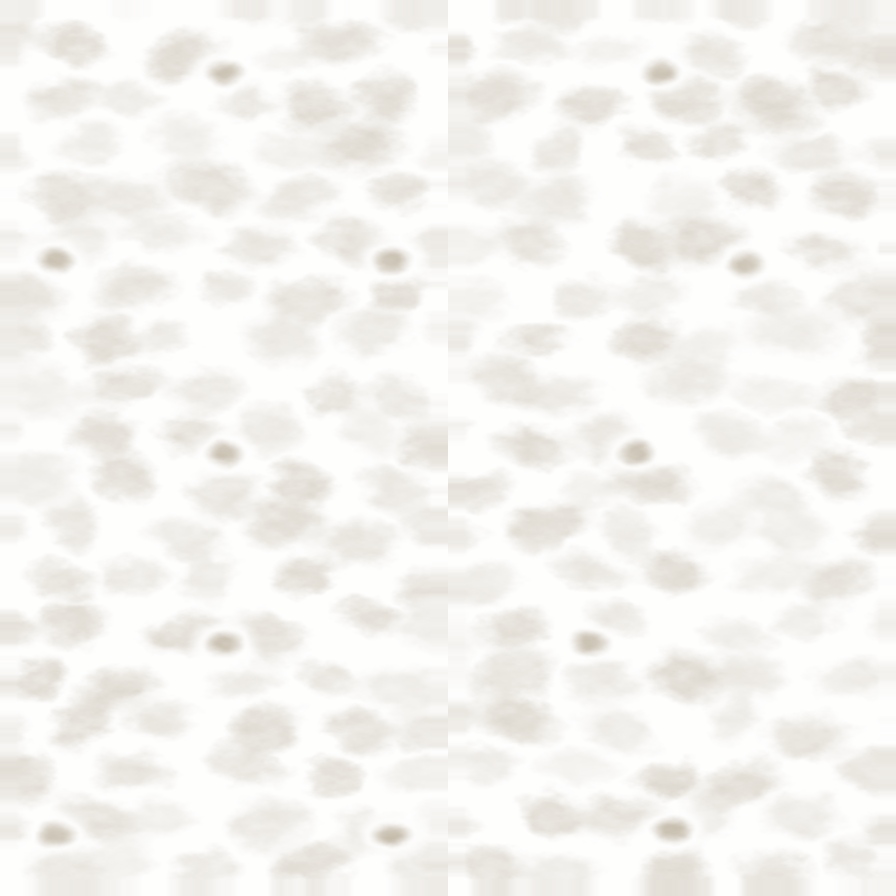
This texture is drawn by a WebGL 1 fragment shader. Its source:

```glsl
precision highp float;

uniform vec2 u_resolution;

const vec3 PAPER = vec3(0.995, 0.995, 0.994);
const vec3 STAIN_ABSORPTION = vec3(0.108, 0.126, 0.157);
const vec2 CELL = vec2(0.1, 0.054);
const vec2 BLOT_RADIUS = vec2(0.043, 0.0265);
const vec2 SPOT_RADIUS = vec2(0.0225, 0.0155);
const float MARGIN = 0.018;

vec2 hash22(vec2 p) {
  vec3 q = fract(p.xyx * vec3(0.1031, 0.1030, 0.0973));
  q += dot(q, q.yzx + 33.33);
  return fract((q.xx + q.yz) * q.zy);
}

float valueNoise(vec2 p) {
  vec2 i = floor(p);
  vec2 f = fract(p);
  f = f * f * (3.0 - 2.0 * f);
  float low = mix(hash22(i).x, hash22(i + vec2(1.0, 0.0)).x, f.x);
  float high = mix(hash22(i + vec2(0.0, 1.0)).x, hash22(i + 1.0).x, f.x);
  return mix(low, high, f.y);
}

float fbm(vec2 p) {
  float sum = 0.0;
  float amplitude = 0.5;
  for (int i = 0; i < 4; i++) {
    sum += amplitude * valueNoise(p);
    p = p * 2.03 + 17.3;
    amplitude *= 0.5;
  }
  return sum / 0.9375;
}

// Union of soft, jittered ellipses on a staggered grid.
float blotField(vec2 p, float seed) {
  vec2 g = p / CELL;
  float clear = 1.0;
  for (int j = -1; j <= 1; j++) {
    float row = floor(g.y) + float(j);
    float stagger = 0.5 * mod(row, 2.0);
    for (int i = -1; i <= 1; i++) {
      float column = floor(g.x - stagger) + float(i);
      vec2 id = vec2(column, row) + 40.0 + seed;
      vec2 jitter = (hash22(id) - 0.5) * vec2(0.5, 0.42);
      vec2 center = vec2(column + stagger, row) + 0.5 + jitter;
      vec2 size = mix(vec2(0.75), vec2(1.2), hash22(id + 91.7));
      vec2 traits = hash22(id + 203.1);
      vec2 q = (g - center) * CELL / (BLOT_RADIUS * size);
      q.y += (traits.y - 0.5) * 0.6 * q.x;
      float strength = mix(0.38, 1.0, traits.x);
      clear *= 1.0 - strength * smoothstep(1.28, 0.42, length(q));
    }
  }
  return 1.0 - clear;
}

// Distance to the nearest small dark spot, in spot radii.
float spotDistance(vec2 p, float panel) {
  float nearest = 10.0;
  for (int i = 0; i < 5; i++) {
    float row = float(i);
    vec2 jitter = hash22(vec2(row + 5.0, panel + 61.0)) - 0.5;
    float spread = (1.0 - panel) * 0.187 * (1.0 - step(0.5, mod(row, 3.0)));
    vec2 q = p - vec2(0.25 + panel * jitter.x * 0.22, 0.072 + row * 0.212);
    q.x = abs(q.x) - spread;
    q.y -= jitter.y * 0.008;
    nearest = min(nearest, length(q / SPOT_RADIUS));
  }
  return nearest;
}

void main() {
  vec2 uv = gl_FragCoord.xy / u_resolution;

  // Two side-by-side panels whose borders smear outward.
  float panel = step(0.5, uv.x);
  vec2 p = vec2(uv.x - 0.5 * panel, uv.y);
  p = clamp(p, vec2(MARGIN), vec2(0.5, 1.0) - MARGIN);
  float seed = panel * 137.0;

  // Ragged edges come from warping the domain.
  vec2 grain = p * vec2(38.0, 64.0) + seed;
  vec2 warp = vec2(fbm(grain), fbm(grain + 53.7)) - 0.5;
  float blots = blotField(p + warp * vec2(0.034, 0.022), seed);

  // Mottling thins the stain unevenly, mostly along horizontal wisps.
  float mottling = fbm(p * vec2(46.0, 92.0) + seed + 11.9);
  float density = blots * mix(0.62, 1.34, mottling);
  density = max(density - 0.035, 0.0);

  // Dark spots sit in clear gaps.
  float spot = spotDistance(p + warp * 0.008, panel);
  density *= smoothstep(0.9, 2.1, spot);
  density += smoothstep(1.2, 0.25, spot) * mix(1.4, 2.1, mottling);

  gl_FragColor = vec4(PAPER - STAIN_ABSORPTION * density, 1.0);
}
```
